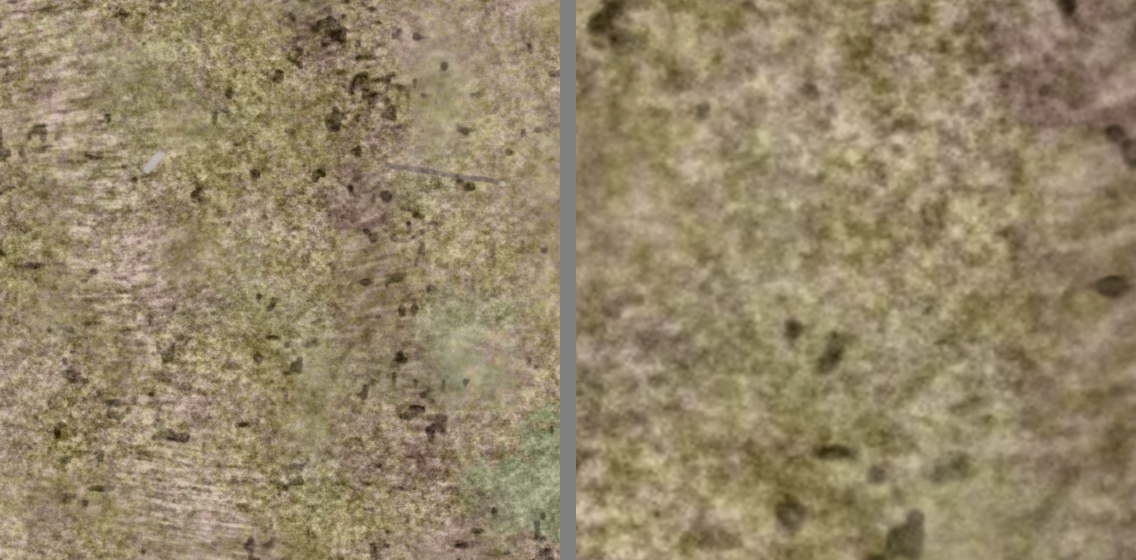
Left, the full canvas; right, a detail of the centre.
This texture is drawn by a Shadertoy shader. Its source:

```glsl
// Dry, trampled meadow seen from above: straw bands, olive turf, dark soil flecks.
#define BASE_LUMA 0.530
#define GRAIN_AMOUNT 0.36
#define GRAIN_SCALE 125.0
#define STREAK_AMOUNT 0.30
#define FLECK_SCALE 34.0
#define FLECK_DEPTH 0.23
#define BAND_SLANT 0.28
#define PINK_TINT vec3(0.072, -0.017, -0.070)
#define OLIVE_TINT vec3(0.055, 0.002, -0.160)
#define GREEN_TINT vec3(-0.020, 0.030, -0.105)

float hash(vec2 p) {
    vec3 q = fract(p.xyx * 0.1031);
    q += dot(q, q.yzx + 33.33);
    return fract((q.x + q.y) * q.z);
}

// Smooth value noise, centred on zero
float noise(vec2 p) {
    vec2 cell = floor(p), f = fract(p);
    f = f * f * (3.0 - 2.0 * f);
    float low = mix(hash(cell), hash(cell + vec2(1, 0)), f.x);
    float high = mix(hash(cell + vec2(0, 1)), hash(cell + vec2(1, 1)), f.x);
    return mix(low, high, f.y) - 0.5;
}

vec2 turn(vec2 p, float angle) {
    float c = cos(angle), s = sin(angle);
    return vec2(c * p.x + s * p.y, c * p.y - s * p.x);
}

// Three turned octaves hide the noise lattice
float grain(vec2 p) {
    float sum = 0.0, amp = 0.55;
    for (int i = 0; i < 3; i++) {
        sum += amp * noise(p);
        p = turn(p, 0.9) * 1.85 + 17.3;
        amp *= 0.72;
    }
    return sum;
}

float band(float x, float centre, float width) {
    float d = (x - centre) / width;
    return exp(-d * d);
}

// x: distance to a segment, y: position along it
vec2 segment(vec2 p, vec2 a, vec2 b) {
    vec2 ab = b - a;
    float t = clamp(dot(p - a, ab) / dot(ab, ab), 0.0, 1.0);
    return vec2(length(p - a - ab * t), t);
}

void mainImage(out vec4 fragColor, in vec2 fragCoord) {
    vec2 uv = fragCoord / iResolution.y;
    float down = 1.0 - uv.y;

    // Slanted ground bands with ragged borders
    float ragged = 0.14 * noise(uv * 6.0 + 3.1) + 0.08 * noise(uv * 17.0 + 8.0);
    float across = uv.x - BAND_SLANT * down + ragged;
    float straw = band(across, 0.11, 0.08);
    float soil = band(across, 0.55, 0.07);
    float pale = smoothstep(0.60, 0.72, across) + smoothstep(-0.10, -0.22, across);
    float turf = band(across, 0.33, 0.13) + 0.8 * band(across, -0.06, 0.07);
    float green = smoothstep(0.56, 0.70, across) * smoothstep(0.35, 0.85, down);

    // Fine grain, broken into crisp and soft areas
    float crisp = 0.95 + 0.9 * noise(uv * 9.0 + 40.0) - 0.25 * clamp(pale, 0.0, 1.0);
    float luma = BASE_LUMA + 0.055 * straw + 0.045 * pale - 0.035 * soil;
    luma += crisp * GRAIN_AMOUNT * grain(uv * vec2(0.9, 1.0) * GRAIN_SCALE);
    luma += 0.15 * noise(turn(uv, 0.4) * 55.0 + 9.0) + 0.08 * noise(uv * 13.0 + 5.0);

    // Combed straw: long near-level blades, bent by a slow warp
    vec2 blade = turn(uv, 0.3 * (uv.y - 0.45));
    blade.y += 0.05 * noise(uv * 5.0 + 21.0);
    float combed = noise(blade * vec2(22.0, 150.0)) + 0.6 * noise(blade * vec2(45.0, 240.0) + 7.0);
    float layer = clamp(straw + 0.45 * soil + 0.2, 0.0, 1.0);
    luma += STREAK_AMOUNT * layer * combed * 0.75;

    // Dark gaps between tufts, clustered in the soil band
    float fleck = 0.65 * noise(turn(uv, 0.2) * vec2(0.8, 1.0) * FLECK_SCALE + 60.0)
                + 0.45 * noise(uv * FLECK_SCALE * 2.3 + 31.0)
                + 0.20 * noise(uv * 8.0 + 77.0) + 0.09 * soil - 0.07 * pale;
    fleck = smoothstep(0.20, 0.40, fleck);
    luma -= FLECK_DEPTH * fleck;
    luma = clamp(luma, 0.12, 0.76);

    // Hue: pinkish litter, olive turf, fresh green patches
    float hue = 0.40 + 0.40 * turf - 0.25 * soil - 0.12 * straw;
    hue += 0.75 * noise(uv * 11.0 + 90.0) + 0.9 * noise(uv * 70.0 + 15.0);
    vec3 tint = mix(PINK_TINT, OLIVE_TINT, clamp(hue, 0.0, 1.0));
    float sprout = smoothstep(0.05, 0.40, noise(uv * 9.0 + 52.0) + 0.4 * noise(uv * 50.0) + 0.25 * green);
    tint = mix(tint, GREEN_TINT, sprout * (0.2 + 0.5 * green));
    vec3 color = luma + tint * (1.0 - 0.25 * fleck);

    // One weathered stick with a pale tip, and a small bleached scrap
    float edge = 1.0 / iResolution.y;
    vec2 stick = segment(uv + 0.006 * noise(uv * 30.0), vec2(0.69, 0.705), vec2(0.90, 0.672));
    float stickMask = 1.0 - smoothstep(0.002, 0.005 + edge, stick.x);
    vec3 bark = mix(vec3(0.46, 0.41, 0.38), vec3(0.83, 0.81, 0.74), smoothstep(0.93, 0.99, stick.y));
    color = mix(color, bark + 0.2 * noise(uv * 130.0), 0.75 * stickMask);
    float scrap = segment(uv + 0.012 * noise(uv * 60.0), vec2(0.262, 0.697), vec2(0.285, 0.722)).x;
    color = mix(color, vec3(0.76, 0.73, 0.72), 0.85 * (1.0 - smoothstep(0.004, 0.009 + edge, scrap)));

    fragColor = vec4(clamp(color, 0.0, 1.0), 1.0);
}
```
